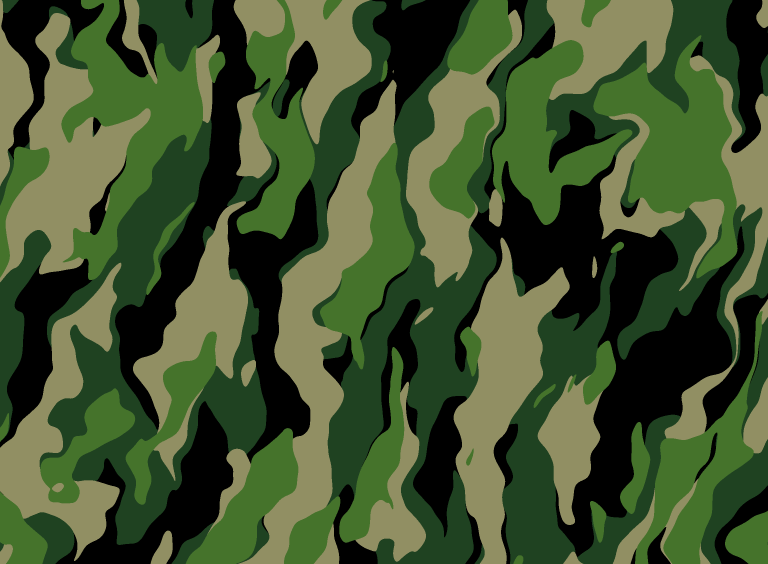
Give the GLSL for this pattern, as a WebGL 1 fragment shader.

```glsl
precision highp float;
// Woodland camouflage: leaning, drip-shaped patches in four flat colours.

uniform vec2 u_resolution;

const vec3 DARK_GREEN = vec3(0.12, 0.26, 0.13);
const vec3 BLACK      = vec3(0.0);
const vec3 TAN        = vec3(0.57, 0.56, 0.39);
const vec3 LEAF_GREEN = vec3(0.27, 0.45, 0.17);

const float LEAN         = 0.25;            // sideways shift per unit of height
const vec2  PATCH_FREQ   = vec2(11.0, 2.9); // patches across and along the lean
const vec2  FINGER_FREQ  = vec2(23.0, 7.6); // forks and drips at the patch ends
const float FINGER_SHARE = 0.45;
const float BEND         = 0.15;            // slow change of direction
const float WAVE         = 0.060;           // wavy outlines
const float RIPPLE       = 0.022;           // small notches

// A higher cut leaves a smaller share of the colour.
const float BLACK_CUT = 0.010;
const float TAN_CUT   = 0.073;
const float LEAF_CUT  = 0.178;

const int SAMPLES_PER_SIDE = 3;

vec2 hash22(vec2 p) {
  vec3 q = fract(vec3(p.xyx) * vec3(0.1031, 0.1030, 0.0973));
  q += dot(q, q.yzx + 33.33);
  return fract((q.xx + q.yz) * q.zy);
}

// Projection of an offset on the random unit gradient of a lattice corner
float corner(vec2 cell, vec2 offset) {
  vec2 gradient = normalize(hash22(cell) * 2.0 - 0.9999);
  return dot(gradient, offset);
}

float gradientNoise(vec2 p) {
  vec2 i = floor(p);
  vec2 f = p - i;
  vec2 s = f * f * f * (f * (f * 6.0 - 15.0) + 10.0);
  vec2 e = vec2(1.0, 0.0);
  float bottom = mix(corner(i, f), corner(i + e.xy, f - e.xy), s.x);
  float top = mix(corner(i + e.yx, f - e.yx), corner(i + e.xx, f - e.xx), s.x);
  return mix(bottom, top, s.y);
}

// Shear the plane, then bend it at three scales
vec2 warp(vec2 p) {
  vec2 q = vec2(p.x - LEAN * p.y, p.y);
  q.x += BEND * gradientNoise(p * 1.9 + 11.3);
  q.x += WAVE * gradientNoise(p * vec2(6.5, 8.0) + 37.1);
  q.y += WAVE * gradientNoise(p * vec2(10.0, 6.0) + 71.7);
  q.x += RIPPLE * gradientNoise(p * 19.0 + 53.9);
  return q;
}

// Stretched patches with finer fingers, one independent field per seed
float patchField(vec2 q, float seed) {
  vec2 shift = vec2(seed * 17.31, seed * 29.73);
  float body = gradientNoise(q * PATCH_FREQ + shift);
  float fingers = gradientNoise(q * FINGER_FREQ + shift.yx + 5.4);
  return body + FINGER_SHARE * fingers;
}

// Paint the layers from the bottom up
vec3 camouflage(vec2 p) {
  vec2 q = warp(p);
  vec3 color = DARK_GREEN;
  color = mix(color, BLACK, step(BLACK_CUT, patchField(q, 1.0)));
  color = mix(color, TAN, step(TAN_CUT, patchField(q, 2.0)));
  color = mix(color, LEAF_GREEN, step(LEAF_CUT, patchField(q, 3.0)));
  return color;
}

void main() {
  // Average a grid of samples inside each pixel for smooth edges
  float side = float(SAMPLES_PER_SIDE);
  vec3 sum = vec3(0.0);
  for (int y = 0; y < SAMPLES_PER_SIDE; y++) {
    for (int x = 0; x < SAMPLES_PER_SIDE; x++) {
      vec2 offset = (vec2(float(x), float(y)) + 0.5) / side - 0.5;
      sum += camouflage((gl_FragCoord.xy + offset) / u_resolution.y);
    }
  }
  gl_FragColor = vec4(sum / (side * side), 1.0);
}
```
